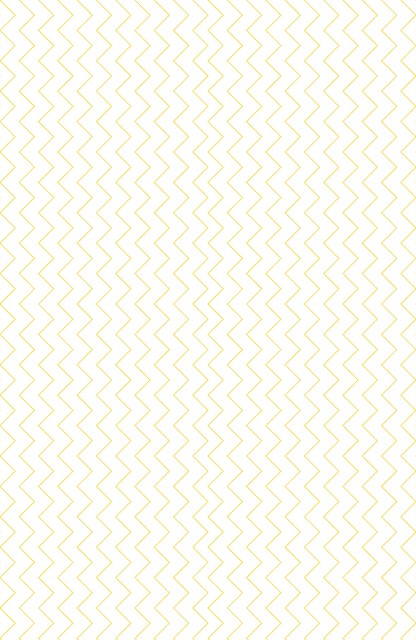
A Shadertoy shader for this pattern:

```glsl
const vec3 PAPER = vec3(1.0);
const vec3 YELLOW = vec3(0.96, 0.85, 0.28);

// Lengths are fractions of the canvas height
const float PERIOD = 0.0475;
const float SWING = 0.5 * PERIOD;
const float LINE_WIDTH = 0.0013;
const float LINES_PER_PANEL = 11.0;
const float PANELS = 2.0;

// Triangle wave from 0 to 1, starting at 0
float triangleWave(float phase) {
    return 1.0 - abs(2.0 * fract(phase) - 1.0);
}

// Distance to the nearest of a row of lines, with a narrower gap at each panel seam
float panelLineDistance(float x, float panelWidth, float pitch, float count) {
    float local = mod(x, panelWidth);
    float index = min(floor(local / pitch + 0.5), count - 1.0);
    return min(abs(local - index * pitch), panelWidth - local);
}

// Share of a pixel covered by a line of the given width
float lineCoverage(float dist, float width, float pixel) {
    float outer = clamp((dist + 0.5 * width) / pixel + 0.5, 0.0, 1.0);
    float inner = clamp((dist - 0.5 * width) / pixel + 0.5, 0.0, 1.0);
    return outer - inner;
}

// Gentle uneven inking from layered sines
float inkVariation(vec2 p) {
    return 0.6 * sin(dot(p, vec2(61.0, 37.0))) + 0.4 * sin(dot(p, vec2(-97.0, 143.0)));
}

void mainImage(out vec4 fragColor, in vec2 fragCoord) {
    float pixel = 1.0 / iResolution.y;
    vec2 p = fragCoord * pixel;
    float panelWidth = iResolution.x * pixel / PANELS;
    float pitch = (panelWidth - SWING) / (LINES_PER_PANEL - 1.0);

    // Straighten the zigzags, then measure across their 45 degree strokes
    float straightX = p.x - SWING * triangleWave((1.0 - p.y) / PERIOD);
    float dist = panelLineDistance(straightX, panelWidth, pitch, LINES_PER_PANEL) * sqrt(0.5);

    float width = LINE_WIDTH * (1.0 + 0.06 * inkVariation(p));
    float ink = lineCoverage(dist, width, pixel);
    fragColor = vec4(mix(PAPER, YELLOW, ink), 1.0);
}
```
